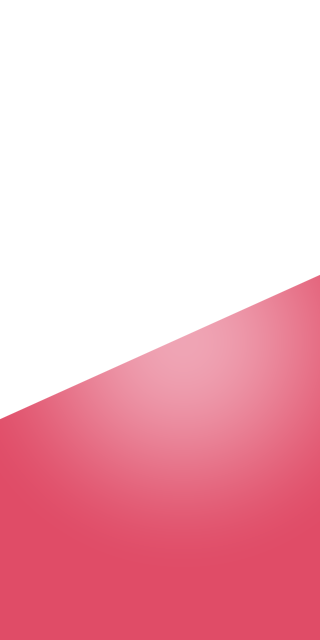
Write a Shadertoy shader that draws this background.

```glsl
// A white sheet over a rose field, parted by a straight rising diagonal.
// A soft round glow sits just below the middle of the diagonal; it is a
// smooth radial falloff, and the diagonal is an antialiased signed distance.

// Edge heights and glow centre are fractions of the canvas sides
const float EDGE_LEFT   = 0.3450;
const float EDGE_RIGHT  = 0.5705;
const vec2  GLOW_CENTRE = vec2(0.573, 0.466);
const float GLOW_RADIUS = 0.3685; // in canvas heights

const vec3 WHITE = vec3(1.0);
const vec3 ROSE  = vec3(0.878, 0.298, 0.404);
const vec3 BLUSH = vec3(0.938, 0.645, 0.708);

// Signed distance to the diagonal, positive above it
float diagonalDistance(vec2 p, float width) {
    float slope = (EDGE_RIGHT - EDGE_LEFT) / width;
    return (p.y - EDGE_LEFT - slope * p.x) / sqrt(1.0 + slope * slope);
}

// Glow strength, 1 at the centre and 0 at the rim
float glowAmount(vec2 p, float width) {
    vec2 centre = GLOW_CENTRE * vec2(width, 1.0);
    return 1.0 - smoothstep(0.0, GLOW_RADIUS, length(p - centre));
}

void mainImage(out vec4 fragColor, in vec2 fragCoord) {
    // Square units: the canvas height is 1
    vec2 p = fragCoord / iResolution.y;
    float width = iResolution.x / iResolution.y;
    float pixel = 1.0 / iResolution.y;

    // Glowing field below, white above
    vec3 field = mix(ROSE, BLUSH, glowAmount(p, width));
    float above = smoothstep(-0.7 * pixel, 0.7 * pixel, diagonalDistance(p, width));

    fragColor = vec4(mix(field, WHITE, above), 1.0);
}
```
